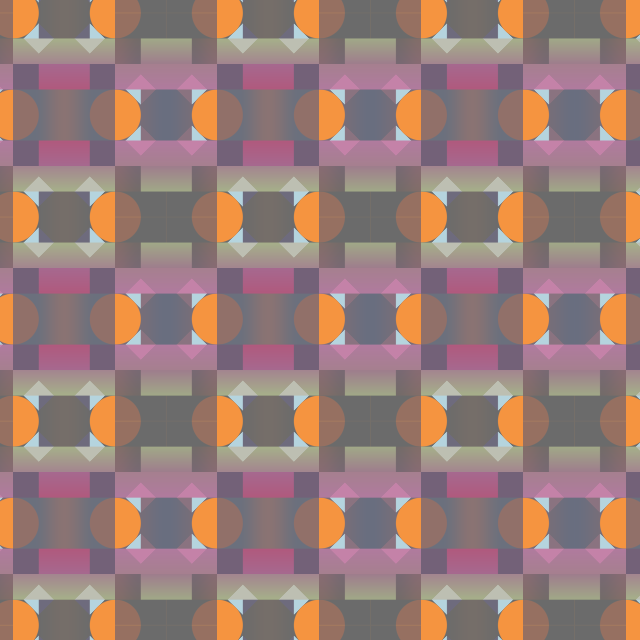
Write a WebGL 1 fragment shader that draws this pattern.

```glsl
precision mediump float;
// Checkerboard of bright and dim tiles with split discs, corner diamonds and banded gradients.
uniform vec2 u_resolution;

// Antialiased coverage of a signed distance, for a given edge softness.
float cover(float dist, float soft) {
  return 1.0 - smoothstep(-soft, soft, dist);
}

// Smoky tone behind the discs, shifting across the tile.
vec3 smokeColor(float oddRow, float oddCol, float x) {
  float glow = smoothstep(0.3, 0.0, x);
  vec3 evenTone = mix(vec3(0.42, 0.42, 0.42), vec3(0.46, 0.43, 0.41), glow * (1.0 - oddCol));
  vec3 warmTone = mix(vec3(0.42, 0.44, 0.49), vec3(0.54, 0.45, 0.45), glow);
  vec3 coolTone = mix(vec3(0.47, 0.43, 0.47), vec3(0.41, 0.43, 0.50), glow);
  return mix(evenTone, mix(warmTone, coolTone, oddCol), oddRow);
}

// Horizontal bands above and below the discs; outward runs 0 to 1 away from them.
vec3 bandColor(float oddRow, float bright, float outward) {
  vec3 green = mix(vec3(0.65, 0.69, 0.54), vec3(0.64, 0.52, 0.56), outward);
  vec3 pink = mix(vec3(0.69, 0.48, 0.62), vec3(0.65, 0.50, 0.56), outward);
  vec3 crimson = mix(vec3(0.69, 0.35, 0.49), vec3(0.65, 0.41, 0.56), outward);
  green -= (1.0 - bright) * vec3(0.02, 0.03, 0.01);
  return mix(green, mix(crimson, pink, bright), oddRow);
}

void main() {
  vec2 uv = gl_FragCoord.xy / u_resolution;
  vec2 grid = uv * 6.272 + vec2(-0.13, 0.355);
  vec2 tile = floor(grid);
  vec2 q = fract(grid) - 0.5;
  vec2 a = abs(q);
  float soft = 4.5 / min(u_resolution.x, u_resolution.y);

  float oddRow = mod(tile.y, 2.0);
  float oddCol = mod(tile.x, 2.0);
  float bright = 1.0 - mod(tile.x + tile.y, 2.0);
  float middle = cover(a.y - 0.25, soft);
  float inner = cover(a.x - 0.25, soft);
  float outward = clamp(a.y * 4.0 - 1.0, 0.0, 1.0);

  // Bands, with dark end blocks on the dim tiles.
  vec3 band = bandColor(oddRow, bright, outward);
  vec3 block = mix(vec3(0.45, 0.42, 0.41), vec3(0.45, 0.38, 0.47), oddRow);
  block += vec3(0.06, 0.01, 0.0) * smoothstep(0.25, 0.5, a.x) * (1.0 - oddRow);
  block += vec3(0.02, -0.01, 0.04) * outward * (1.0 - oddRow);
  band = mix(block, band, max(bright, inner));

  // Diamonds change tint in each zone they overlap.
  float diamond = bright * cover(abs(a.x - 0.25) + abs(a.y - 0.25) - 0.148, soft);
  vec3 bandTint = mix(vec3(0.74, 0.75, 0.70), vec3(0.77, 0.51, 0.66), oddRow);
  vec3 innerTint = mix(vec3(0.43, 0.42, 0.49), vec3(0.54, 0.45, 0.50), oddRow);
  vec3 diamondTint = mix(vec3(0.71, 0.83, 0.87), innerTint, inner);
  band = mix(band, bandTint, diamond);
  vec3 core = mix(smokeColor(oddRow, oddCol, a.x), diamondTint, diamond);

  // Discs straddle the tile edges: orange on bright tiles, brown on dim ones.
  float disc = cover(length(vec2(a.x - 0.5, q.y)) - 0.25, soft);
  vec3 brown = mix(vec3(0.59, 0.44, 0.38), vec3(0.57, 0.44, 0.41), oddRow);
  core = mix(core, mix(brown, vec3(0.96, 0.58, 0.25), bright), disc);

  // Faint hairlines cross the dim tiles of the green rows.
  float hairX = cover(a.y - 0.003, soft) * mix(0.15, 0.55, disc);
  float hairY = cover(a.x - 0.003, soft) * 0.15;
  float hair = max(hairX, hairY) * (1.0 - bright) * (1.0 - oddRow);
  core = mix(core, vec3(0.75, 0.55, 0.36), hair);

  gl_FragColor = vec4(mix(band, core, middle), 1.0);
}
```
